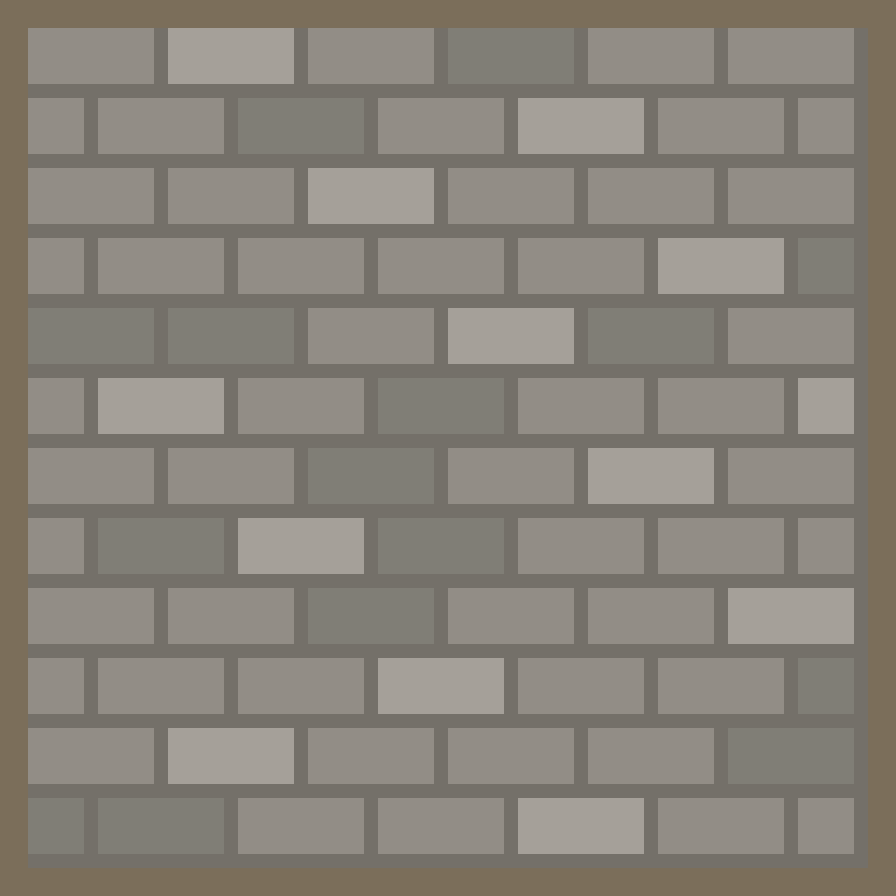
This texture is drawn by a Shadertoy shader. Its source:

```glsl
// Draws a framed wall of grey running-bond bricks with scattered light and dark bricks.

#define GRID 64.0                      // layout units across the canvas
#define FRAME 2.0                      // frame width, in units
#define PITCH vec2(10.0, 5.0)          // brick plus mortar, in units
#define MORTAR 1.0                     // joint width, in units
#define FRAME_COLOR vec3(0.482, 0.431, 0.353)
#define MORTAR_COLOR vec3(0.455, 0.439, 0.412)
#define BRICK_COLOR vec3(0.573, 0.553, 0.525)
#define LIGHT_COLOR vec3(0.647, 0.627, 0.600)
#define DARK_COLOR vec3(0.502, 0.494, 0.463)

// Signed distance to the box spanning two corners.
float boxDistance(vec2 p, vec2 low, vec2 high) {
    vec2 d = max(low - p, p - high);
    return max(d.x, d.y);
}

// Antialiased coverage of a signed distance.
float coverage(float d, float pixel) {
    return clamp(0.5 - d / pixel, 0.0, 1.0);
}

// Scatter the tones with modular sequences over column and row.
vec3 brickTone(int column, int row) {
    bool light = column > 0 && (column + 2 * row + 4) % 5 == 0;
    int curve = 2 * column * (column - 1) * (column - 1) + 4;
    bool dark = (curve + 6 * row) % 7 == 0
             || (column > 0 && (column + row) % 7 == 1);
    return light ? LIGHT_COLOR : dark ? DARK_COLOR : BRICK_COLOR;
}

void mainImage(out vec4 fragColor, in vec2 fragCoord) {
    float pixel = GRID / min(iResolution.x, iResolution.y);
    vec2 uv = fragCoord / iResolution.xy;

    // Wall coordinates start at the inner top left corner of the frame.
    vec2 wall = vec2(uv.x, 1.0 - uv.y) * GRID - FRAME;
    vec2 wallSize = vec2(GRID - 2.0 * FRAME);

    // Alternate rows shift by half a brick; each brick is centred in its cell.
    vec2 p = wall + 0.5 * MORTAR;
    float row = floor(p.y / PITCH.y);
    p.x += 0.5 * PITCH.x * mod(row, 2.0);
    ivec2 cell = max(ivec2(floor(p / PITCH)), 0);
    vec2 local = mod(p, PITCH);

    // Clip the bricks so that a joint remains along the right and bottom.
    float brick = boxDistance(local, vec2(0.5 * MORTAR), PITCH - 0.5 * MORTAR);
    brick = max(brick, boxDistance(wall, vec2(0.0), wallSize - MORTAR));

    // Layer the bricks over mortar, then set the wall in its frame.
    vec3 color = mix(MORTAR_COLOR, brickTone(cell.x, cell.y), coverage(brick, pixel));
    float inside = coverage(boxDistance(wall, vec2(0.0), wallSize), pixel);
    fragColor = vec4(mix(FRAME_COLOR, color, inside), 1.0);
}
```
